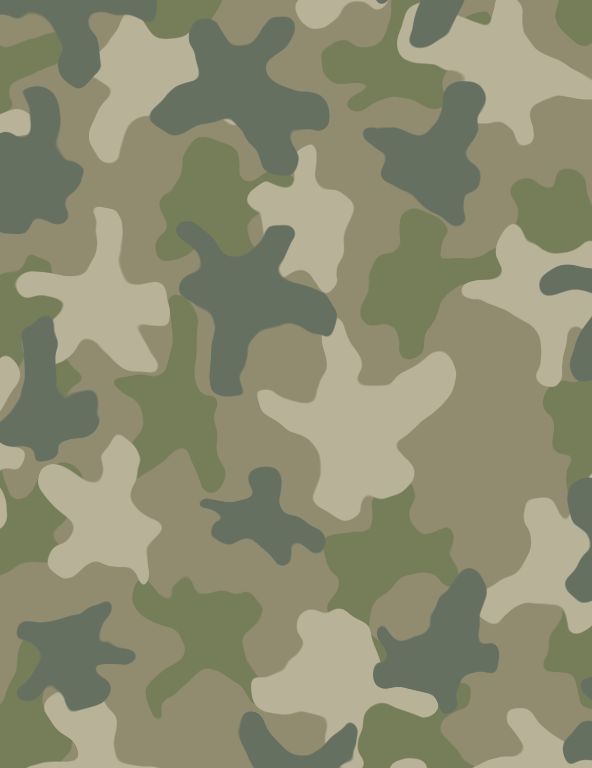
Write a WebGL 2 fragment shader that draws this pattern.

```glsl
#version 300 es
precision highp float;
// Four-tone camouflage: lobed, finger-edged patches in three layers over khaki.
uniform vec2 u_resolution;
out vec4 outColor;

const float TAU = 6.2831853;
const float SPACING = 0.17; // distance between patch centres, canvas height = 1

// Integer hash: three random values in 0..1
vec3 hash3(ivec3 cell) {
  uvec3 v = uvec3(cell) * 1664525u + 1013904223u;
  v.x += v.y * v.z; v.y += v.z * v.x; v.z += v.x * v.y;
  v ^= v >> 16u;
  v.x += v.y * v.z; v.y += v.z * v.x; v.z += v.x * v.y;
  return vec3(v >> 8u) / 16777216.0;
}

// Smooth vector noise in -1..1
vec2 noise2(vec2 p, int seed) {
  ivec2 i = ivec2(floor(p));
  vec2 f = fract(p);
  f = f * f * f * (f * (f * 6.0 - 15.0) + 10.0);
  vec2 a = hash3(ivec3(i, seed)).xy;
  vec2 b = hash3(ivec3(i + ivec2(1, 0), seed)).xy;
  vec2 c = hash3(ivec3(i + ivec2(0, 1), seed)).xy;
  vec2 d = hash3(ivec3(i + ivec2(1, 1), seed)).xy;
  return mix(mix(a, b, f.x), mix(c, d, f.x), f.y) * 2.0 - 1.0;
}

// Union with a rounded joint
float smoothMin(float a, float b, float k) {
  float h = max(k - abs(a - b), 0.0) / k;
  return min(a, b) - h * h * k * 0.25;
}

// Patch: a round core with five uneven fingers
float patchDistance(vec2 p, ivec2 cell) {
  float dist = length(p) - 0.042;
  float turn = hash3(ivec3(cell, 20)).x;
  for (int k = 0; k < 5; k++) {
    vec3 rnd = hash3(ivec3(cell, 30 + k));
    float angle = TAU * (turn + (float(k) + 0.6 * rnd.x) / 5.0);
    vec2 tip = mix(0.05, 0.135, rnd.y) * vec2(cos(angle), sin(angle));
    float along = clamp(dot(p, tip) / dot(tip, tip), 0.0, 1.0);
    float radius = mix(0.027, mix(0.014, 0.031, rnd.z), along);
    dist = smoothMin(dist, length(p - tip * along) - radius, 0.028);
  }
  return dist;
}

void main() {
  vec2 p = gl_FragCoord.xy / u_resolution.y;

  // Bend the outlines: broad sway, then small ripples
  vec2 q = p + 0.017 * noise2(p * 13.0, 1) + 0.006 * noise2(p * 34.0, 2);

  // Triangular lattice; neighbouring patches always differ in tone
  vec2 axial = vec2(0.0, q.y / (0.866 * SPACING));
  axial.x = q.x / SPACING - 0.5 * axial.y;
  ivec2 home = ivec2(floor(axial + 0.5));
  const vec3 scale = vec3(0.95, 0.93, 0.81); // green, sand, slate
  vec3 dist = vec3(1.0);
  for (int j = -2; j <= 2; j++) {
    for (int i = -2; i <= 2; i++) {
      ivec2 cell = home + ivec2(i, j);
      int tone = (cell.x - cell.y + 300) % 3;
      vec3 rnd = hash3(ivec3(cell, 10));
      vec2 centre = SPACING * vec2(float(cell.x) + 0.5 * float(cell.y), 0.866 * float(cell.y));
      vec2 local = q - centre - SPACING * 0.5 * (rnd.xy - 0.5);
      // Some slate patches are left out
      if (length(local) > 0.22 || (tone == 2 && rnd.z < 0.2)) continue;
      float size = scale[tone] * mix(0.9, 1.1, rnd.z);
      float d = patchDistance(local / size, cell) * size;
      dist[tone] = smoothMin(dist[tone], d, 0.015);
    }
  }

  // Paint the layers from bottom to top
  float edge = 0.9 / u_resolution.y;
  vec3 cover = 1.0 - smoothstep(-edge, edge, dist);
  vec3 color = vec3(0.57, 0.55, 0.44);                 // khaki ground
  color = mix(color, vec3(0.46, 0.49, 0.35), cover.x); // green
  color = mix(color, vec3(0.72, 0.70, 0.60), cover.y); // sand
  color = mix(color, vec3(0.40, 0.44, 0.38), cover.z); // slate
  outColor = vec4(color, 1.0);
}
```
